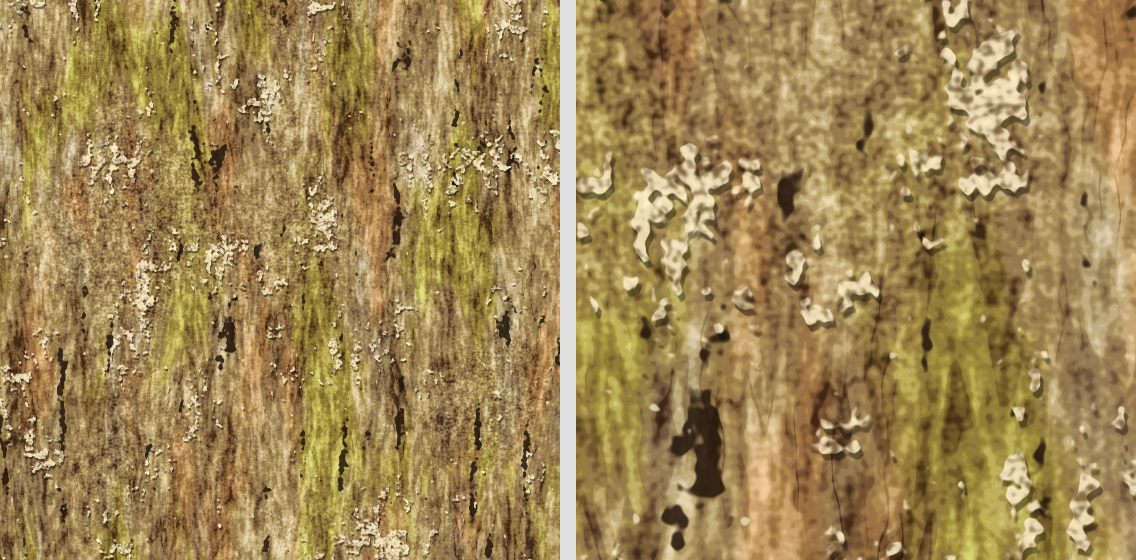
Left: the whole. Right: its middle third, enlarged.
Write a Shadertoy shader that draws this texture.

```glsl
// Weathered rotting wood: vertical fibres, crumbled patches, moss, cracks and pale flakes.

const vec3 VOID_BLACK = vec3(0.13, 0.08, 0.04);
const vec3 DARK_BARK  = vec3(0.25, 0.16, 0.09);
const vec3 BROWN      = vec3(0.45, 0.34, 0.21);
const vec3 TAN        = vec3(0.59, 0.48, 0.31);
const vec3 OLIVE      = vec3(0.66, 0.56, 0.34);
const vec3 SAND       = vec3(0.77, 0.68, 0.48);
const vec3 PALE       = vec3(0.93, 0.87, 0.73);

const vec3 MOSS_TINT = vec3(0.97, 1.02, 0.70);
const vec3 RUST_TINT = vec3(1.04, 0.93, 0.86);
const vec3 ASH_TINT  = vec3(0.98, 1.00, 1.08);

const float TONE_CONTRAST = 2.75;
const float FIBRE_WANDER  = 0.016;
const float CRACK_LEVEL   = 0.47;
const float FLAKE_LEVEL   = 0.17;
const float SPECK_LEVEL   = 0.50;
const vec2  SHADOW_OFFSET = vec2(-0.002, 0.004);

// Random unit gradient for a lattice cell.
vec2 cellGradient(vec2 cell) {
    uint h = uint(int(cell.x)) * 1597334673u ^ uint(int(cell.y)) * 3812015801u;
    h = (h ^ (h >> 15)) * 2246822519u;
    h ^= h >> 13;
    float angle = float(h & 65535u) * 6.28319 / 65536.0;
    return vec2(cos(angle), sin(angle));
}

// Gradient noise, roughly -0.7 to 0.7.
float noise(vec2 p) {
    vec2 cell = floor(p), f = p - cell;
    vec2 u = f * f * f * (f * (f * 6.0 - 15.0) + 10.0);
    vec2 e = vec2(0.0, 1.0);
    float a = dot(cellGradient(cell), f);
    float b = dot(cellGradient(cell + e.yx), f - e.yx);
    float c = dot(cellGradient(cell + e.xy), f - e.xy);
    float d = dot(cellGradient(cell + e.yy), f - e.yy);
    return mix(mix(a, b, u.x), mix(c, d, u.x), u.y);
}

float ramp(float lo, float hi, float x) {
    return clamp((x - lo) / (hi - lo), 0.0, 1.0);
}

// Bends the grain and staggers the fibre ends.
vec2 fibreSpace(vec2 p) {
    float bend = noise(p * vec2(5.0, 3.0) + 3.7) + 0.3 * noise(p * vec2(26.0, 17.0) + 8.1);
    float stagger = 0.1 * noise(vec2(p.x * 14.0, 2.7));
    return p + vec2(FIBRE_WANDER * bend, stagger);
}

// Streaks from broad planks to fine threads, with hard-edged splinters and grooves.
float fibreTone(vec2 q) {
    float tone = 0.0;
    float weight = 0.75;
    vec2 scale = vec2(10.0, 1.9);
    for (int i = 0; i < 4; i++) {
        tone += weight * noise(q * scale + 11.3 * float(i + 1));
        scale *= vec2(2.4, 2.6);
        weight *= 1.15;
    }
    float splinter = noise(q * vec2(30.0, 6.0) + 71.4) + 0.4 * noise(q * vec2(85.0, 32.0) + 5.6);
    float groove = abs(noise(q * vec2(44.0, 9.0) + 27.1) + 0.3 * noise(q * vec2(120.0, 45.0) + 3.3));
    float worn = smoothstep(-0.1, 0.2, noise(q * vec2(16.0, 8.0) + 66.2));
    tone += 0.42 * (smoothstep(-0.03, 0.03, splinter) - 0.5);
    return tone - 0.5 * worn * (1.0 - smoothstep(0.015, 0.07, groove)) + 0.07;
}

// Crumbly isotropic grain.
float gritTone(vec2 p) {
    return 0.8 * noise(p * 46.0 + 2.3) + noise(p * 105.0 + 9.1) + 1.15 * noise(p * 215.0 + 4.9);
}

// Ragged slits that follow the fibres.
float crackMask(vec2 p, vec2 q) {
    float gap = noise(q * vec2(30.0, 6.0) + 19.2)
              + 0.45 * noise(q * vec2(75.0, 30.0) + 33.8)
              + 0.25 * noise(p * 120.0 + 12.4)
              + 0.4 * noise(p * vec2(5.0, 3.0) + 61.5);
    return smoothstep(CRACK_LEVEL, CRACK_LEVEL + 0.11, gap);
}

// Torn, crumbling crusts lying on the wood.
float flakeMask(vec2 p) {
    vec2 torn = p + 0.012 * vec2(noise(p * 38.0 + 1.4), noise(p * 38.0 + 7.6));
    float strand = abs(noise(torn * vec2(24.0, 13.0) + 31.7));
    float region = noise(p * vec2(9.0, 6.0) + 53.3);
    float crumb = 0.5 * noise(p * 65.0 + 15.2) + 0.45 * noise(p * 140.0 + 44.5);
    return smoothstep(0.0, 0.13, region - FLAKE_LEVEL - 1.7 * strand + crumb);
}

vec3 woodPalette(float share) {
    vec3 color = mix(DARK_BARK, BROWN, ramp(0.02, 0.10, share));
    color = mix(color, TAN, ramp(0.13, 0.31, share));
    color = mix(color, OLIVE, ramp(0.45, 0.62, share));
    color = mix(color, SAND, ramp(0.67, 0.83, share));
    return mix(color, PALE, ramp(0.90, 1.0, share));
}

void mainImage(out vec4 fragColor, in vec2 fragCoord) {
    vec2 p = fragCoord / iResolution.y;
    vec2 q = fibreSpace(p);

    // Wood tone: fibres give way to grit where the wood has decayed.
    float grit = gritTone(p);
    float decay = smoothstep(0.0, 0.4, noise(p * vec2(4.0, 3.2) + 23.6) + 0.35 * noise(p * 17.0));
    float tone = fibreTone(q) * mix(1.0, 0.65, decay) + grit * mix(0.5, 0.95, decay) - 0.1 * decay;
    float share = 1.0 / (1.0 + exp(-TONE_CONTRAST * tone));
    vec3 color = woodPalette(share);

    // Moss, rust and ash tints drift along the grain.
    float fray = 0.4 * noise(q * vec2(45.0, 10.0) + 6.2);
    float moss = smoothstep(0.0, 0.4, noise(q * vec2(8.0, 3.0) + 41.9) + fray);
    float rust = smoothstep(0.0, 0.4, noise(q * vec2(12.0, 3.0) + 87.4) + fray);
    float ash = smoothstep(0.1, 0.4, noise(q * vec2(13.0, 4.0) + 17.8) - fray);
    color *= mix(vec3(1.0), MOSS_TINT, moss * (1.0 - 0.6 * decay));
    color *= mix(vec3(1.0), RUST_TINT, rust * (1.0 - moss));
    color *= mix(vec3(1.0), ASH_TINT, ash * (1.0 - moss));

    // Deep cracks, then flakes with a soft shadow beneath, then bright specks.
    color = mix(color, VOID_BLACK, 0.85 * crackMask(p, q));
    float flake = flakeMask(p);
    color *= 1.0 - 0.4 * flakeMask(p + SHADOW_OFFSET) * (1.0 - flake);
    vec3 crust = mix(TAN, PALE, ramp(-0.75, 0.05, grit)) * (1.0 + 0.1 * grit);
    color = mix(color, crust, 0.9 * flake);
    float speck = noise(p * 92.0 + 38.6) + 0.25 * noise(p * 20.0 + 13.9);
    color = mix(color, PALE, 0.8 * smoothstep(SPECK_LEVEL, SPECK_LEVEL + 0.12, speck));

    fragColor = vec4(clamp(color, 0.0, 1.0), 1.0);
}
```
